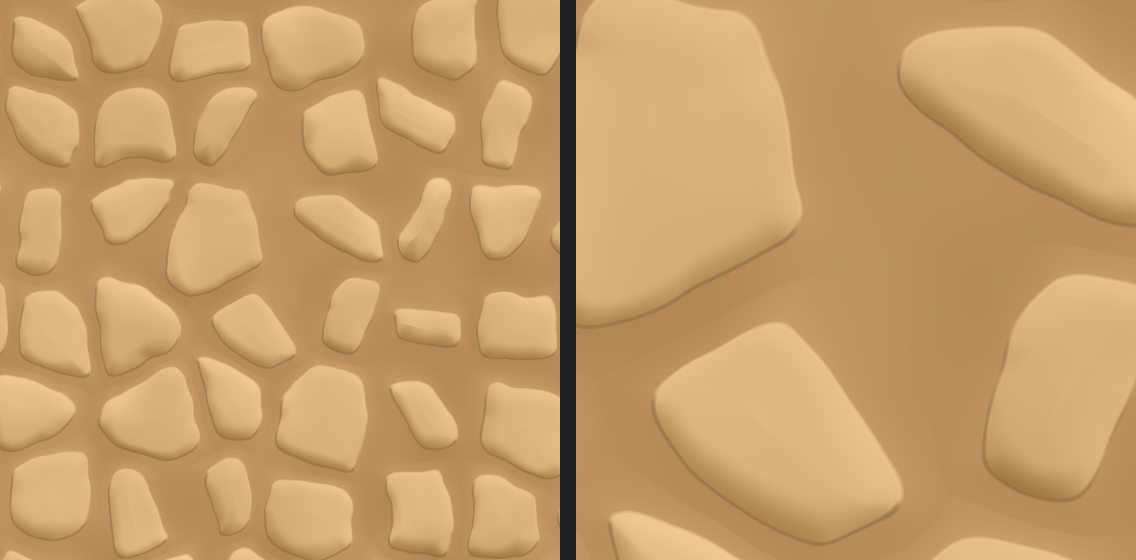
Left, the full canvas; right, a detail of the centre.
Give the GLSL for this texture, as a WebGL 2 fragment shader.

```glsl
#version 300 es
precision highp float;
// Smooth sandstone pebbles set in a soft tan ground.
// Each stone is a rounded polygon: a weighted Voronoi cell trimmed by a
// randomly turned box. Its distance field drives the bevel, rim and halo.
uniform vec2 u_resolution;
out vec4 fragColor;

const float STONES_ACROSS = 6.0;
const float CORNER_SHARPNESS = 18.0;
const float HALF_GAP = 0.085;
const vec2 LIGHT_DIR = vec2(0.37, 0.93);

const vec3 GROUND = vec3(0.722, 0.555, 0.355);
const vec3 STONE = vec3(0.858, 0.700, 0.487);
const vec3 RIM_DARK = vec3(0.56, 0.43, 0.25);
const vec3 RIM_LIGHT = vec3(0.92, 0.77, 0.55);

vec3 hash3(vec2 p) {
    vec3 q = fract(p.xyx * vec3(0.1031, 0.1030, 0.0973));
    q += dot(q, q.yxz + 33.33);
    return fract((q.xxy + q.yzz) * q.zyx);
}

// Smooth value noise, two channels in 0..1.
vec2 noise2(vec2 p) {
    vec2 i = floor(p);
    vec2 f = p - i;
    f = f * f * f * (f * (f * 6.0 - 15.0) + 10.0);
    vec2 low = mix(hash3(i).xy, hash3(i + vec2(1, 0)).xy, f.x);
    vec2 high = mix(hash3(i + vec2(0, 1)).xy, hash3(i + vec2(1, 1)).xy, f.x);
    return mix(low, high, f.y);
}

// Stone centre in xy, size weight in z.
vec3 stoneSite(vec2 cell) {
    vec3 h = hash3(cell + 17.0);
    return vec3(cell + 0.5 + 0.6 * (h.xy - 0.5), 0.16 * h.z);
}

float softPlane(float d) {
    return exp(CORNER_SHARPNESS * d);
}

// Signed distance to the stone of one cell, negative inside.
float stoneDistance(vec2 p, vec2 cell) {
    vec3 site = stoneSite(cell);
    vec2 local = p - site.xy;
    float total = 0.0;

    // Borders shared with the neighbours.
    for (int y = -1; y <= 1; y++) {
        for (int x = -1; x <= 1; x++) {
            if (x == 0 && y == 0) continue;
            vec3 other = stoneSite(cell + vec2(x, y));
            vec2 toOther = other.xy - site.xy;
            float span = length(toOther);
            float border = 0.5 * span + 0.5 * (site.z - other.z) / span;
            total += softPlane(dot(local, toOther / span) - border + HALF_GAP);
        }
    }

    // Turned box that makes some stones long and thin.
    vec3 h = hash3(cell + 71.0);
    float turn = 3.14159 * h.x;
    vec2 axis = vec2(cos(turn), sin(turn));
    vec2 q = abs(vec2(dot(local, axis), dot(local, vec2(-axis.y, axis.x))));
    vec2 halfSize = vec2(mix(0.50, 0.72, h.y), mix(0.18, 0.62, h.z));
    total += softPlane(q.x - halfSize.x) + softPlane(q.y - halfSize.y);
    return log(total) / CORNER_SHARPNESS;
}

// Distance to the nearest stone, with gently wavy outlines.
float pebbleField(vec2 p) {
    p += 0.13 * (noise2(p * 2.1) - 0.5) + 0.035 * (noise2(p * 5.3) - 0.5);
    vec2 home = floor(p);
    float nearest = 10.0;
    for (int y = -1; y <= 1; y++) {
        for (int x = -1; x <= 1; x++) {
            nearest = min(nearest, stoneDistance(p, home + vec2(x, y)));
        }
    }
    return nearest;
}

vec3 groundColor(float d, float facing, float mottle) {
    float halo = exp(-max(d, 0.0) / 0.08);
    return GROUND + 0.05 * (mottle - 0.5) + halo * (0.022 + 0.035 * facing);
}

vec3 stoneColor(float depth, float facing, float mottle, float bevelWidth) {
    float bevel = 1.0 - smoothstep(0.0, bevelWidth, depth);
    float slope = exp(-max(depth, 0.0) / 0.22);
    float shade = bevel * facing * (facing < 0.0 ? 0.17 : 0.035);
    return STONE + shade + 0.03 * slope * facing + 0.07 * (mottle - 0.5);
}

void main() {
    float canvas = min(u_resolution.x, u_resolution.y);
    vec2 p = gl_FragCoord.xy / canvas * STONES_ACROSS;
    float pixel = STONES_ACROSS / canvas;

    // Outward direction of the field and how far it faces the light.
    float e = 0.015;
    float d = pebbleField(p);
    vec2 slope = vec2(pebbleField(p + vec2(e, 0)), pebbleField(p + vec2(0, e))) - d;
    float facing = dot(slope / max(length(slope), 1e-5), LIGHT_DIR);

    vec2 mottle = noise2(p * 1.7 + 9.0);
    float bevelWidth = mix(0.07, 0.24, noise2(p * 2.3 + 31.0).x);
    vec3 ground = groundColor(d, facing, mottle.x);
    vec3 stone = stoneColor(-d, facing, mottle.y, bevelWidth);
    vec3 color = mix(stone, ground, smoothstep(-pixel, pixel, d));

    // Thin rim: bright towards the light, dark away from it.
    float rim = 1.0 - smoothstep(0.003, 0.006 + pixel, abs(d));
    vec3 rimColor = mix(RIM_DARK, RIM_LIGHT, smoothstep(-0.3, 0.4, facing));
    color = mix(color, rimColor, 0.55 * rim);

    fragColor = vec4(color, 1.0);
}
```
